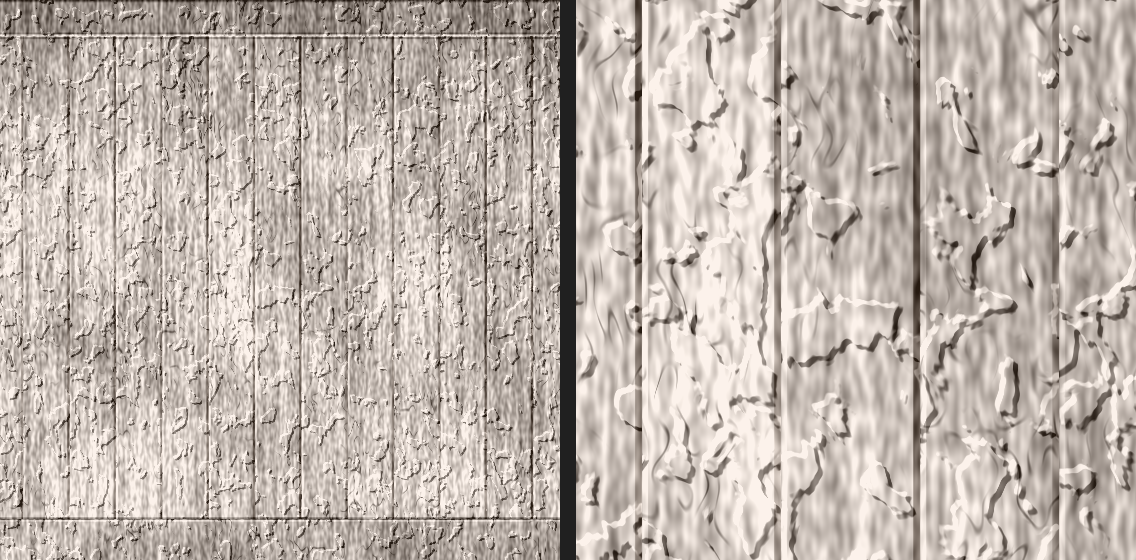
Left: the whole. Right: its middle third, enlarged.
A Shadertoy shader for this texture:

```glsl
// Weathered, flaking pale planks: twelve vertical boards between two horizontal rails.

float hash(vec2 c) {
    return fract(sin(dot(c, vec2(127.1, 311.7))) * 43758.5);
}

// Gradient noise, roughly -0.7 to 0.7
float corner(vec2 cell, vec2 f, vec2 o) {
    float a = 6.2832 * hash(cell + o);
    return dot(vec2(cos(a), sin(a)), f - o);
}

float noise(vec2 p) {
    vec2 c = floor(p), f = p - c;
    vec2 u = f * f * f * (f * (f * 6.0 - 15.0) + 10.0);
    return mix(mix(corner(c, f, vec2(0, 0)), corner(c, f, vec2(1, 0)), u.x),
               mix(corner(c, f, vec2(0, 1)), corner(c, f, vec2(1, 1)), u.x), u.y);
}

float fbm(vec2 p) {
    float sum = 0.0, amp = 1.0;
    for (int i = 0; i < 4; i++) {
        sum += amp * noise(p);
        p = p * 2.03 + 5.3;
        amp *= 0.5;
    }
    return sum;
}

vec2 warp(vec2 p) {
    return p + 0.012 * vec2(noise(p * 31.0), noise(p * 27.0 + 9.0));
}

// Areas where the surface has broken up
float damage(vec2 p) {
    return fbm(p * vec2(8.0, 4.5) + 3.0);
}

// Height of the ragged flakes, 0 or 1 with a short bevel
float flakes(vec2 p) {
    float n = fbm(warp(p) * vec2(36.0, 27.0)) + 0.5 * damage(p);
    return smoothstep(-0.05, 0.05, n - 0.22);
}

// Antialiased line of half width w
float line(float d, float w) {
    float aa = 0.8 / iResolution.y;
    return 1.0 - smoothstep(max(w - aa, 0.0), w + aa, abs(d));
}

void mainImage(out vec4 fragColor, in vec2 fragCoord) {
    vec2 uv = fragCoord / iResolution.xy;

    // Board layout: each board gets its own slice of the noise
    float across = uv.x * 12.08 - 0.5;
    float low = uv.y - 0.074, high = uv.y - 0.9365;
    bool isPanel = low > 0.0 && high < 0.0;
    float board = isPanel ? floor(across) : 20.0 + step(0.5, uv.y);
    float boardHash = hash(vec2(board, 4.0));
    vec2 p = uv + vec2(0.0, 2.0 * boardHash);

    // Broad shading, stains and vertical grain
    float tone = 0.765 + 0.07 * (boardHash - 0.5);
    tone += 0.17 * fbm(uv * vec2(6.0, 4.0));
    tone += 0.20 * noise(p * vec2(75.0, 1.6));
    tone += 0.25 * noise(p * vec2(150.0, 17.0));
    tone += 0.27 * noise(p * vec2(210.0, 75.0) + 2.0);
    tone -= 0.13 * smoothstep(0.68, 1.0, uv.y);
    tone -= isPanel ? 0.0 : 0.07;

    // Flakes lit from the upper left, with deeper shadow than highlight
    float height = flakes(p);
    float slope = height - flakes(p + vec2(-0.0028, 0.0028));
    tone += 0.03 * height + 0.31 * slope - 0.09 * abs(slope);

    // Short wandering cracks in the damaged areas
    float crack = 1.0 - smoothstep(0.0, 0.09, abs(noise(warp(p) * vec2(78.0, 30.0))));
    float broken = smoothstep(-0.15, 0.35, damage(p + 0.7));
    tone -= 0.34 * crack * broken * smoothstep(-0.2, 0.3, noise(p * 45.0));

    // Seams between boards: dark groove with a pale right lip, each worn differently
    float seam = round(across);
    float d = (across - seam) / 12.08;
    float wear = 0.75 + 0.6 * noise(vec2(seam * 3.7, uv.y * 14.0));
    float groove = line(d + 0.002, 0.0020) * mix(0.15, 0.48, hash(vec2(seam, 1.0)));
    float lip = line(d - 0.002, 0.0017) * mix(0.10, 0.30, hash(vec2(seam, 2.0)));
    float shade = 0.09 * exp(-abs(d) * 220.0);
    float panel = isPanel ? 1.0 : 0.0;
    tone += panel * (wear * (lip - groove) - shade);

    // Rail joints and the dark upper border
    float railWear = 0.8 + 0.5 * noise(vec2(uv.x * 13.0, 6.0));
    tone += railWear * (0.36 * line(high, 0.0017) - 0.30 * line(high + 0.0045, 0.0018)
                      - 0.22 * line(high - 0.004, 0.0014));
    tone += railWear * (0.22 * line(low + 0.004, 0.0014) - 0.45 * line(low, 0.0021));
    tone -= 0.35 * smoothstep(0.994, 1.0, uv.y);

    // Warm grey, slightly browner inside the grooves
    vec3 warmth = vec3(0.04, 0.0, -0.03) * (1.0 + 0.5 * panel * groove);
    fragColor = vec4(clamp(tone, 0.10, 0.95) + warmth, 1.0);
}
```
